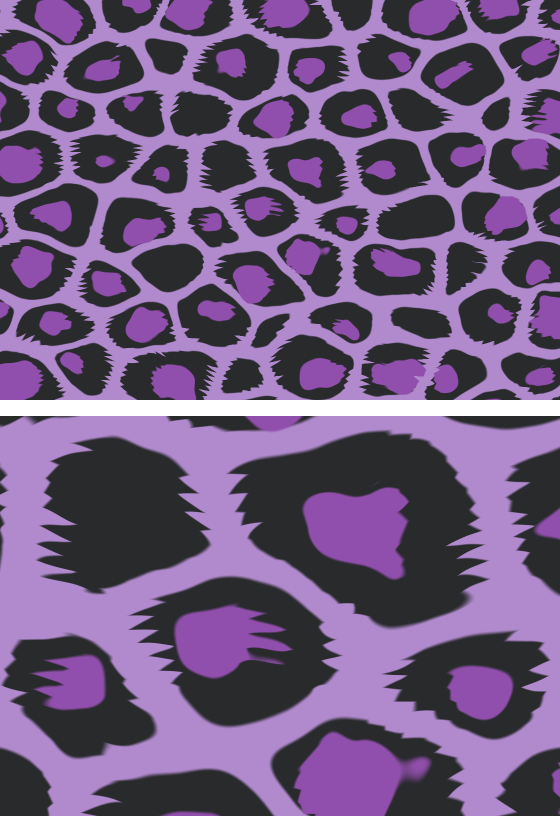
Top: the whole. Bottom: its middle third, enlarged.
Reproduce this pattern procedurally as a Shadertoy shader.

```glsl
// Leopard rosettes: dark ragged spots with violet cores on a lilac ground.
// Spots are shrunken cells of a weighted Voronoi diagram with rounded corners;
// sideways notches fray their ends, and each large cell gets a lumpy core.

const vec3 GROUND = vec3(0.692, 0.540, 0.802);
const vec3 SPOT   = vec3(0.157, 0.163, 0.174);
const vec3 CORE   = vec3(0.570, 0.310, 0.680);

// Lengths are fractions of the canvas height.
const vec2  CELL        = vec2(0.182, 0.130);  // mean spot spacing
const float JITTER      = 0.5;                 // site scatter, in cells
const float SIZE_SPREAD = 0.42;                // variation of cell weights
const float ROUNDING    = 95.0;                // higher gives sharper corners
const float GAP_MIN     = 0.007;
const float GAP_VARY    = 0.007;
const float WARP        = 0.024;               // large outline wobble
const float RIPPLE      = 0.007;               // small outline wobble
const float TOOTH_PITCH = 0.013;
const float TOOTH_DEPTH = 0.034;
const float CORE_ASPECT = 1.35;
const float CORE_LIMIT  = 0.036;               // smaller spots stay solid
const float SOFTNESS    = 0.0018;

// Integer hash (PCG), three values in 0..1.
vec3 hash(ivec2 cell, int seed) {
    uvec3 v = uvec3(ivec3(cell, seed) + 4096) * 1664525u + 1013904223u;
    v.x += v.y * v.z; v.y += v.z * v.x; v.z += v.x * v.y;
    v ^= v >> 16u;
    v.x += v.y * v.z; v.y += v.z * v.x; v.z += v.x * v.y;
    return vec3(v >> 8u) / 16777216.0;
}

// Smooth value noise, centred on zero.
vec3 noise(vec2 p, int seed) {
    ivec2 i = ivec2(floor(p));
    vec2 f = fract(p);
    f = f * f * (3.0 - 2.0 * f);
    vec3 low  = mix(hash(i, seed), hash(i + ivec2(1, 0), seed), f.x);
    vec3 high = mix(hash(i + ivec2(0, 1), seed), hash(i + ivec2(1, 1), seed), f.x);
    return mix(low, high, f.y) - 0.5;
}

// Site position in cell units (xy) and its weight (z); rows are staggered.
vec3 site(ivec2 id) {
    vec3 h = hash(id, 1);
    float stagger = (id.y & 1) == 0 ? -0.25 : 0.25;
    vec2 pos = vec2(id) + 0.5 + vec2(stagger, 0.0) + JITTER * (h.xy - 0.5);
    return vec3(pos, SIZE_SPREAD * h.z);
}

float power(vec2 g, vec3 s) {
    vec2 d = g - s.xy;
    return dot(d, d) - s.z;
}

ivec2 findOwner(vec2 g) {
    ivec2 base = ivec2(floor(g)), owner = base;
    float best = 1e9;
    for (int y = -1; y <= 1; y++)
    for (int x = -1; x <= 1; x++) {
        ivec2 id = base + ivec2(x, y);
        float d = power(g, site(id));
        if (d < best) { best = d; owner = id; }
    }
    return owner;
}

// Rounded distance from p to the border of a cell, positive inside.
float borderDistance(vec2 p, ivec2 owner) {
    vec2 g = p / CELL;
    vec3 own = site(owner);
    float sum = 0.0;
    for (int y = -2; y <= 2; y++)
    for (int x = -2; x <= 2; x++) {
        if (x == 0 && y == 0) continue;
        vec3 other = site(owner + ivec2(x, y));
        float d = 0.5 * (power(g, other) - power(g, own))
                / length((other.xy - own.xy) / CELL);
        sum += exp(-ROUNDING * d);
    }
    return -log(sum) / ROUNDING;
}

// Row of uneven, lopsided notches, 0..1.
float notches(float t, int seed) {
    float f = fract(t);
    float size = hash(ivec2(int(floor(t)), seed), 5).x;
    return size * min(f / 0.72, (1.0 - f) / 0.28);
}

vec3 shade(vec2 p) {
    p += WARP * noise(p * 11.0, 2).xy + RIPPLE * noise(p * 34.0, 3).xy;
    ivec2 owner = findOwner(p / CELL);
    vec3 rnd = hash(owner, 7), rnd2 = hash(owner, 8);
    vec2 centre = site(owner).xy * CELL, local = p - centre;
    int seed = owner.x * 31 + owner.y * 57;

    // Frayed ends along a slightly tilted axis.
    float tilt = 0.9 * (rnd.x - 0.5);
    vec2 axis = vec2(cos(tilt), sin(tilt));
    vec2 q = vec2(dot(local, axis), dot(local, vec2(-axis.y, axis.x)));
    float side = clamp(q.x / 0.05, -1.0, 1.0);
    float fray = smoothstep(-0.2, 0.25, noise(p * 13.0, 4).x);
    float teeth = notches(q.y / TOOTH_PITCH, seed + (q.x < 0.0 ? 0 : 13));
    float cut = TOOTH_DEPTH * fray * teeth * side;
    float spot = borderDistance(p + axis * cut, owner) - GAP_MIN - GAP_VARY * rnd.y;

    // Lumpy core, sized by the room around the site and frayed on one side.
    float room = borderDistance(centre, owner);
    float radius = room > CORE_LIMIT ? room * (0.44 + 0.3 * rnd.z) : -1.0;
    vec2 c = q - 0.012 * (rnd2.xy - 0.5);
    c.x += 0.5 * TOOTH_DEPTH * notches(c.y / TOOTH_PITCH + 0.4, seed + 29)
         * clamp(c.x / 0.02, -1.0, 1.0) * step(0.0, c.x * (rnd2.z - 0.5));
    float core = radius - length(c / vec2(CORE_ASPECT, 1.0)) + 0.026 * noise(p * 30.0, 6).z;

    vec3 col = mix(GROUND, SPOT, smoothstep(-SOFTNESS, SOFTNESS, spot));
    return mix(col, CORE, smoothstep(-SOFTNESS, SOFTNESS, min(core, spot + 0.004)));
}

void mainImage(out vec4 fragColor, in vec2 fragCoord) {
    // Four samples per pixel smooth the steep notch edges.
    vec3 col = vec3(0.0);
    for (int i = 0; i < 4; i++) {
        vec2 offset = vec2(i & 1, i >> 1) * 0.5 - 0.25;
        col += shade((fragCoord + offset) / iResolution.y);
    }
    fragColor = vec4(col / 4.0, 1.0);
}
```
